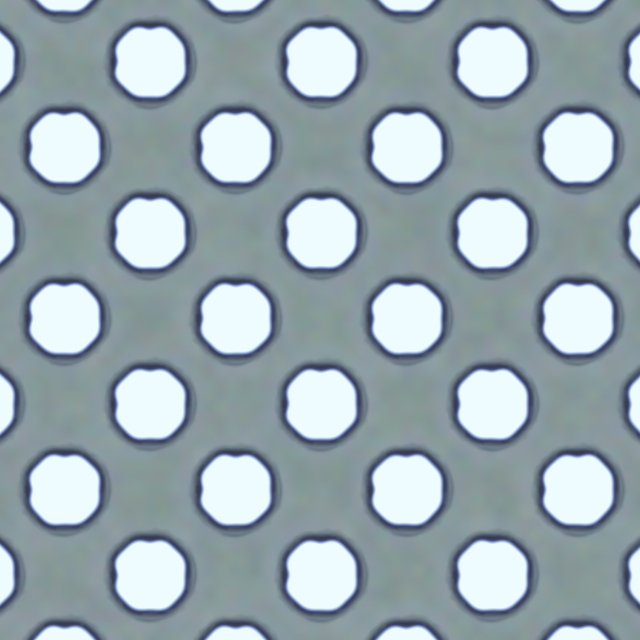
Reproduce this pattern procedurally as a Shadertoy shader.

```glsl
// Staggered bright round holes with wavy dark rims in a softly mottled grey sheet.

const float PERIOD = 0.2674;               // spacing of holes within a row
const vec2  ORIGIN = vec2(0.2344, 0.9036); // centre of one hole
const float HOLE_RADIUS = 0.0568;
const float RIM_RADIUS = 0.0655;
const float FACET = 0.0010;                // depth of the eightfold waviness
const float SQUARE = 0.0010;               // bulge toward the diagonals
const float NOTCH = 0.0034;                // dents at the top and left
const float WOBBLE = 0.0004;               // variation between holes
const float MOTTLE = 0.06;

const vec3 SHEET = vec3(0.525, 0.595, 0.59);
const vec3 HALO  = vec3(0.545, 0.605, 0.635);
const vec3 SHADE = vec3(0.38, 0.44, 0.49);
const vec3 RIM   = vec3(0.21, 0.23, 0.32);
const vec3 BLUE  = vec3(0.28, 0.31, 0.53);
const vec3 GLOW  = vec3(0.62, 0.73, 0.89);
const vec3 LIGHT = vec3(0.935, 0.99, 1.0);

float hash(vec2 p) {
    vec3 q = fract(vec3(p.xyx) * 0.1031);
    q += dot(q, q.yzx + 33.33);
    return fract((q.x + q.y) * q.z);
}

float noise(vec2 p) {
    vec2 i = floor(p), f = fract(p);
    f = f * f * (3.0 - 2.0 * f);
    return mix(mix(hash(i), hash(i + vec2(1, 0)), f.x),
               mix(hash(i + vec2(0, 1)), hash(i + vec2(1, 1)), f.x), f.y);
}

// Weight that peaks where dir points along axis
float lobe(vec2 dir, vec2 axis, float sharpness) {
    return exp((dot(dir, axis) - 1.0) * sharpness);
}

// Centre of the closest hole in two interleaved square lattices
vec2 nearestCentre(vec2 p) {
    vec2 a = round(p / PERIOD) * PERIOD;
    vec2 b = (floor(p / PERIOD) + 0.5) * PERIOD;
    return distance(p, a) < distance(p, b) ? a : b;
}

void mainImage(out vec4 fragColor, in vec2 fragCoord) {
    vec2 uv = fragCoord / iResolution.y;
    vec2 p = uv - ORIGIN;
    vec2 centre = nearestCentre(p);
    vec2 id = round(centre / PERIOD * 2.0) + 40.0;
    vec2 local = p - centre;
    float r = length(local);
    vec2 dir = local / max(r, 1e-5);
    float angle = atan(dir.y, dir.x);
    float px = 1.0 / iResolution.y;

    // Wavy hole outline and smoother outer rim
    float wave = FACET * cos(8.0 * angle) + SQUARE * cos(4.0 * angle);
    float wobble = WOBBLE * sin(5.0 * angle + 6.28 * hash(id));
    float dent = lobe(dir, vec2(0, 1), 32.0) + lobe(dir, vec2(-1, 0), 32.0);
    float inner = r - HOLE_RADIUS + wave + wobble + NOTCH * dent;
    float outer = r - RIM_RADIUS + 0.7 * wave + wobble + 0.3 * NOTCH * dent;

    // Mottled sheet, paler around the holes
    vec3 grain = vec3(noise(uv * 55.0), noise(uv * 55.0 + 71.0), noise(uv * 55.0 + 137.0));
    float broad = noise(uv * 28.0 + 19.0);
    vec3 col = mix(SHEET, HALO, 0.8 * (1.0 - smoothstep(0.012, 0.045, outer)));
    col += MOTTLE * (0.5 * (grain - 0.5) + 0.5 * (broad - 0.5));

    // Wide soft shadow, broken up along the rim
    float uneven = noise(local * 110.0 + 50.0);
    float reach = mix(0.008, 0.014, uneven);
    col = mix(col, SHADE, 0.9 * (1.0 - smoothstep(-0.001, reach, outer)));

    // Soft crescents below and to the right
    float bulge = max(lobe(dir, vec2(0, -1), 12.0), 0.9 * lobe(dir, vec2(1, 0), 9.0));
    float arc = (outer - 0.0075 * bulge) / 0.0034;
    col = mix(col, SHADE, 0.8 * bulge * exp(-arc * arc));

    // Dark rim, lighter in places, then blue inner fringe
    vec3 rimTone = mix(RIM, SHADE, 0.35 * smoothstep(0.4, 0.9, uneven));
    col = mix(col, rimTone, 1.0 - smoothstep(-0.0055, 0.0035, outer));
    col = mix(col, BLUE, 0.85 * (1.0 - smoothstep(0.0005, 0.0045 + px, inner)));

    // Bright opening
    col = mix(col, GLOW, 1.0 - smoothstep(-0.0018, 0.0016 + px, inner));
    col = mix(col, LIGHT, 1.0 - smoothstep(-0.0042, 0.0, inner));

    fragColor = vec4(clamp(col, 0.0, 1.0), 1.0);
}
```
